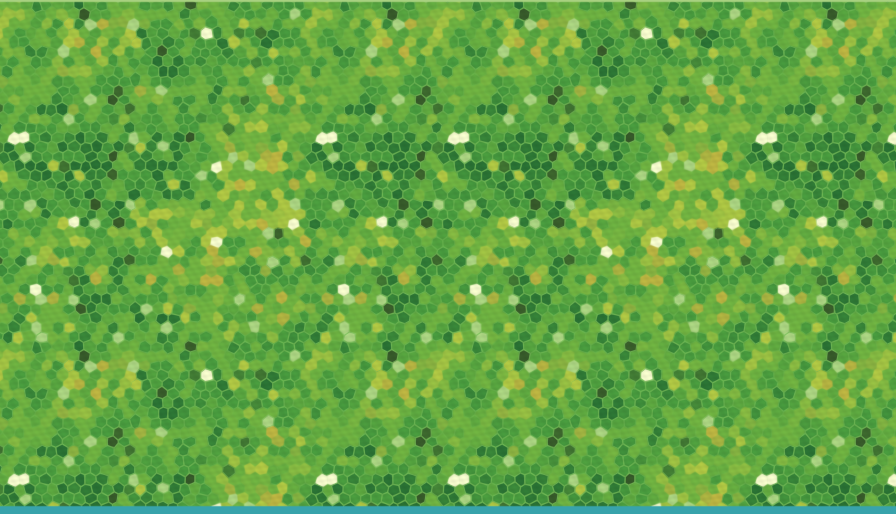
Give the GLSL for this texture, as a Shadertoy shader.

```glsl
// A repeating mosaic of small rounded green cells with yellow drifts and pale flecks, above a teal strip.

// Layout, in canvas widths
const vec2  TILE = vec2(0.491, 0.3815);  // size of one repeat
const vec2  GRID = vec2(40.0, 36.0);     // cells in one repeat
const float FOLD = 28.0;                 // columns before the left part of the repeat returns
const float STRIP_HEIGHT = 0.0088;
const float TOP_LINE = 0.0022;

// Cells
const float JITTER = 0.40;
const float ROW_SHIFT = 0.25;
const float ROW_SQUASH = 0.866;
const float BLEND_SHARPNESS = 17.0;
const float RIM_WIDTH = 0.24;
const float RIM_STRENGTH = 0.75;
const float MOTTLE = 0.035;

// Colours, dark to light
const vec3 DEEP   = vec3(0.16, 0.44, 0.20);
const vec3 LEAF   = vec3(0.28, 0.60, 0.24);
const vec3 GRASS  = vec3(0.43, 0.69, 0.25);
const vec3 YELLOW = vec3(0.68, 0.77, 0.26);
const vec3 AMBER  = vec3(0.74, 0.68, 0.25);
const vec3 OLIVE  = vec3(0.22, 0.32, 0.15);
const vec3 PALE   = vec3(0.66, 0.82, 0.50);
const vec3 CREAM  = vec3(0.95, 0.97, 0.79);
const vec3 RIM    = vec3(0.46, 0.73, 0.34);
const vec3 TEAL   = vec3(0.22, 0.64, 0.67);

vec3 hash3(vec2 p) {
    vec3 q = fract(vec3(p.xyx) * vec3(0.1031, 0.1030, 0.0973));
    q += dot(q, q.yxz + 33.33);
    return fract((q.xxy + q.yzz) * q.zyx);
}

// Wraps a cell index into the repeat, reusing its left part past the fold
vec2 foldIndex(vec2 cell) {
    vec2 id = mod(cell, GRID);
    if (id.x >= FOLD) id.x -= FOLD;
    return id;
}

// Soft elliptical patch that wraps vertically
float patchAt(vec2 q, vec2 centre, vec2 radius) {
    vec2 d = q - centre;
    d.y -= round(d.y);
    d /= radius;
    return exp(-dot(d, d));
}

// Broad light and dark drifts over the repeat
float broadTone(vec2 q) {
    float shade = patchAt(q, vec2(0.19, 0.47), vec2(0.22, 0.17))
                + 0.55 * patchAt(q, vec2(0.22, 0.93), vec2(0.17, 0.12))
                + 0.45 * patchAt(q, vec2(0.42, 0.20), vec2(0.13, 0.20));
    float glow = patchAt(q, vec2(0.57, 0.42), vec2(0.09, 0.24))
               + 0.6 * patchAt(q, vec2(0.36, 0.67), vec2(0.26, 0.09))
               + 0.6 * patchAt(q, vec2(0.15, 0.20), vec2(0.10, 0.10));
    vec2 a = 6.2832 * q;
    float ripple = sin(5.0 * a.x + 2.0 * a.y) * sin(4.0 * a.y - 3.0 * a.x);
    return 0.50 - 0.27 * shade + 0.22 * glow + 0.06 * ripple;
}

// Colour of one cell in rgb, its tone in a
vec4 cellColour(vec2 id) {
    vec3 rnd = hash3(id + 71.0);
    float clump = hash3(floor(id / vec2(2.0, 3.0)) + 15.0).x;
    float tone = broadTone(id / GRID) + 0.50 * (rnd.x - 0.5) + 0.26 * (clump - 0.5);
    vec3 col = mix(DEEP, LEAF, smoothstep(0.08, 0.34, tone));
    col = mix(col, GRASS, smoothstep(0.36, 0.58, tone));
    col = mix(col, YELLOW, smoothstep(0.62, 0.84, tone));
    col = mix(col, AMBER, 0.8 * step(0.80, rnd.y) * smoothstep(0.55, 0.75, tone));
    col = mix(col, OLIVE, 0.8 * step(rnd.y, 0.10) * smoothstep(0.42, 0.25, tone));
    col = mix(col, YELLOW, step(0.94, rnd.z));
    col = mix(col, PALE, step(0.965, rnd.z));
    col = mix(col, CREAM, step(0.988, rnd.z));
    return vec4(col, tone);
}

// Jittered cellular mosaic with rims that fade in the lighter drifts
vec3 mosaic(vec2 p) {
    vec2 base = floor(p);
    vec4 sum = vec4(0.0);
    float total = 0.0, nearest = 9.0, second = 9.0;
    for (int j = -1; j <= 1; j++)
    for (int i = -1; i <= 1; i++) {
        vec2 cell = base + vec2(i, j);
        vec2 id = foldIndex(cell);
        vec2 centre = cell + 0.5 + JITTER * (hash3(id).xy - 0.5);
        centre.x += ROW_SHIFT * (2.0 * mod(id.y, 2.0) - 1.0);
        float d = length((p - centre) * vec2(1.0, ROW_SQUASH));
        second = min(second, max(nearest, d));
        nearest = min(nearest, d);
        float weight = exp(-BLEND_SHARPNESS * d);
        sum += weight * cellColour(id);
        total += weight;
    }
    sum /= total;
    float rim = 1.0 - smoothstep(0.0, RIM_WIDTH, second - nearest);
    vec3 col = mix(sum.rgb, RIM, RIM_STRENGTH * rim * smoothstep(0.65, 0.25, sum.a));
    vec2 a = 6.2832 * p;
    float mottle = sin(0.75 * a.x + 0.5 * a.y) * sin(1.25 * a.y - 0.5 * a.x);
    return col * (1.0 + MOTTLE * mottle);
}

void mainImage(out vec4 fragColor, in vec2 fragCoord) {
    float pixel = 1.0 / iResolution.x;
    vec2 p = fragCoord * pixel;
    float fromTop = iResolution.y * pixel - p.y;
    vec3 col = mosaic(vec2(p.x, fromTop) / TILE * GRID);

    // Pale line on the top edge, teal strip along the bottom
    col = mix(col, PALE, 1.0 - smoothstep(TOP_LINE - pixel, TOP_LINE + pixel, fromTop));
    col = mix(TEAL, col, smoothstep(STRIP_HEIGHT - pixel, STRIP_HEIGHT + pixel, p.y));
    fragColor = vec4(col, 1.0);
}
```
